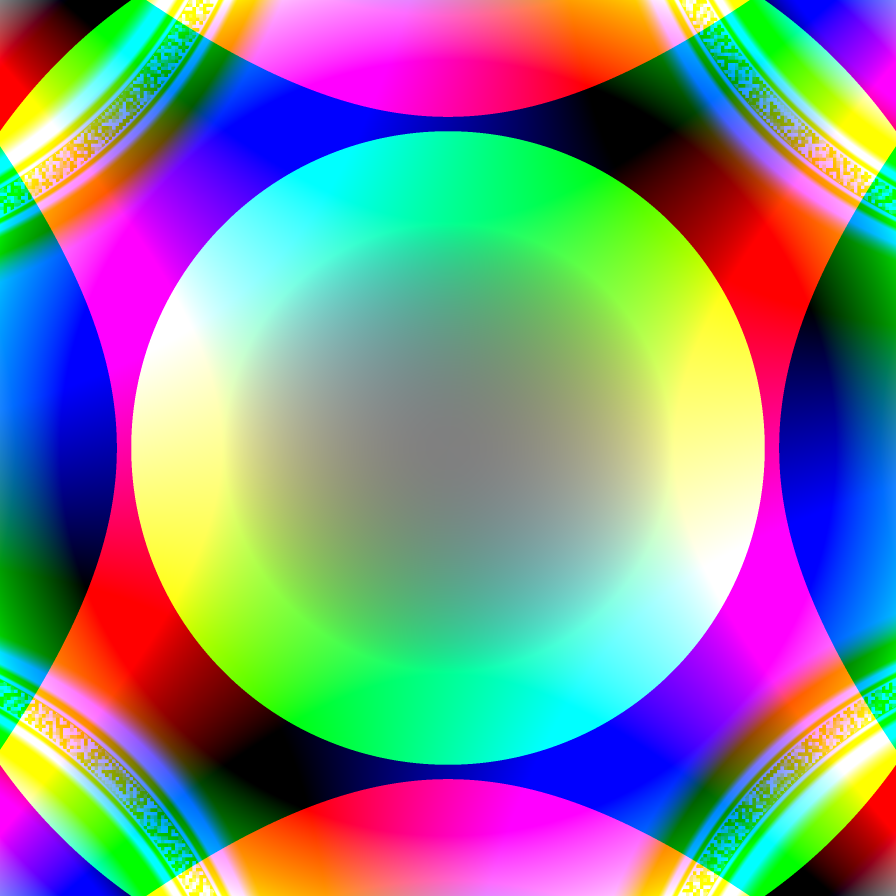
Give the GLSL for this background, as a WebGL 2 fragment shader.

```glsl
#version 300 es
precision highp float;

#define PI 3.14159265
#define BLUE_GAIN 0.8
#define BLUE_DRIFT 0.4
#define GRAIN_CELLS 256.0
#define GRAIN_START 14.0
#define SAMPLES 3

uniform vec2 u_resolution;
out vec4 fragColor;

// Tangent of a compressed field: one pole on each side, then a slow fade
float foldedTangent(float field) {
    return tan(PI * atan(field));
}

// Hyperbolic fringes that tighten without limit toward the corner arcs
float blueFringes(vec2 p) {
    float steepness = foldedTangent(p.x * p.y);
    if (abs(steepness) > GRAIN_START) {
        // Sample once per cell, so the tightest fringes become even grain
        vec2 cell = (floor(p * GRAIN_CELLS * 0.5) + 0.5) * 2.0 / GRAIN_CELLS;
        steepness = foldedTangent(cell.x * cell.y);
    }
    return sin(BLUE_DRIFT * dot(p, p) - steepness);
}

vec3 background(vec2 p) {
    float saddle = foldedTangent(p.x * p.x - p.y * p.y);
    float rings = tan(PI * dot(p, p));
    vec3 wave = vec3(0.5 * saddle, 0.5 * rings, BLUE_GAIN * blueFringes(p));
    return clamp(0.5 + wave, 0.0, 1.0);
}

void main() {
    float scale = 2.0 / min(u_resolution.x, u_resolution.y);
    vec3 color = vec3(0.0);

    // Average a small grid of samples to smooth the hard edges
    for (int j = 0; j < SAMPLES; j++) {
        for (int i = 0; i < SAMPLES; i++) {
            vec2 offset = (vec2(i, j) + 0.5) / float(SAMPLES) - 0.5;
            vec2 p = (gl_FragCoord.xy + offset - 0.5 * u_resolution) * scale;
            color += background(p);
        }
    }
    fragColor = vec4(color / float(SAMPLES * SAMPLES), 1.0);
}
```
